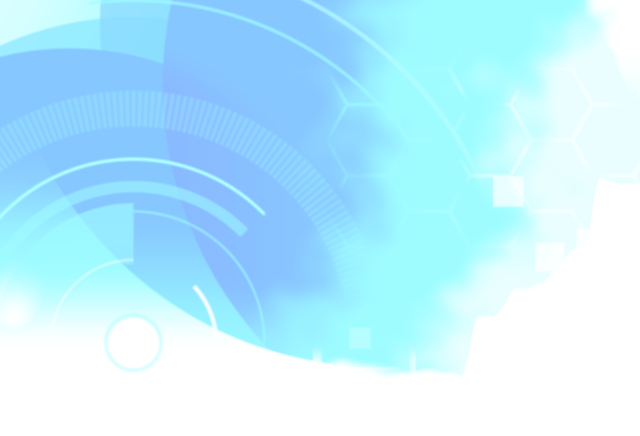
Write a Shadertoy shader that draws this background.

```glsl
// Pale cyan and blue technical backdrop: gauge rings, overlapping discs, hexagons and white haze.
const vec3 WHITE = vec3(1.0);
const vec3 CYAN  = vec3(0.62, 0.99, 1.0);
const vec3 SKY   = vec3(0.54, 0.85, 1.0);
const vec3 BLUE  = vec3(0.53, 0.78, 1.0);
const vec3 VIOLET = vec3(0.54, 0.71, 1.0);
const vec2 HUB = vec2(0.307, 0.214);        // shared centre of the rings
const vec3 DISC = vec3(0.160, 0.218, 0.671);  // x, y, radius
const vec3 SHADE = vec3(1.255, 0.808, 0.881);
const vec3 LENS = vec3(0.872, 1.019, 0.860);
const vec3 VEIL = vec3(1.092, 0.943, 0.862);
const vec2 HEX_ORIGIN = vec2(1.268, 0.760);
const float HEX_SIZE = 0.094;
const float TICKS = 240.0;
const float SOFT = 0.004;
const float TAU = 6.2831853;
// x, y, half side, opacity
const vec4 TILES[4] = vec4[4](
    vec4(1.169, 0.561, 0.035, 0.70), vec4(1.264, 0.410, 0.033, 0.75),
    vec4(1.351, 0.450, 0.025, 0.80), vec4(0.828, 0.224, 0.024, 0.25));

float hash(vec2 p) {
    return fract(sin(dot(p, vec2(127.1, 311.7))) * 43758.5);
}

float corner(vec2 cell, vec2 offset, vec2 f) {
    float a = TAU * hash(cell + offset);
    return dot(vec2(cos(a), sin(a)), f - offset);
}

float gradientNoise(vec2 p) {
    vec2 i = floor(p), f = fract(p);
    vec2 u = f * f * f * (f * (f * 6.0 - 15.0) + 10.0);
    return mix(mix(corner(i, vec2(0, 0), f), corner(i, vec2(1, 0), f), u.x),
               mix(corner(i, vec2(0, 1), f), corner(i, vec2(1, 1), f), u.x), u.y);
}

// 1 below the edge, 0 above it
float below(float edge, float width, float v) {
    return 1.0 - smoothstep(edge - width, edge + width, v);
}

float disc(vec2 p, vec3 c, float width) {
    return below(c.z, width, length(p - c.xy));
}

float arc(vec2 polar, float radius, float halfWidth, float from, float to) {
    float ends = smoothstep(from - 0.015, from + 0.015, polar.y) * below(to, 0.015, polar.y);
    return below(halfWidth, SOFT, abs(polar.x - radius)) * ends;
}

// Distance inward from the edge of the nearest flat-topped hexagon
float hexEdge(vec2 p) {
    vec2 pitch = HEX_SIZE * vec2(3.0, 1.7320508);
    vec2 a = mod(p - HEX_ORIGIN + 0.5 * pitch, pitch) - 0.5 * pitch;
    vec2 b = mod(p - HEX_ORIGIN, pitch) - 0.5 * pitch;
    vec2 q = abs(dot(a, a) < dot(b, b) ? a : b);
    return 0.8660254 * HEX_SIZE - max(q.y, dot(q, vec2(0.8660254, 0.5)));
}

vec3 backdrop(vec2 p, float r, float mottling) {
    float lens = disc(p, LENS, SOFT), shade = disc(p, SHADE, SOFT);
    vec3 col = mix(CYAN, WHITE, 0.6 * below(0.25, 0.25, p.x + 0.5 * (1.0 - p.y)));
    col = mix(col, SKY + vec3(0.03, 0.07, 0.0), 0.85 * below(0.747, SOFT, r));
    col = mix(col, SKY, 0.75 * disc(p, VEIL, SOFT) * smoothstep(0.5, 0.8, p.y));
    col = mix(col, BLUE, disc(p, DISC, SOFT) * smoothstep(0.40, 0.68, p.y + 0.15 * lens));
    col = mix(col, mix(BLUE, VIOLET, 0.75 * disc(p, DISC, 0.06) * below(0.58, 0.22, p.x)), shade);
    // Blue melts into cyan on the right and towards the bottom
    float drift = 0.24 * below(0.32, 0.28, p.y) + 0.1 * mottling;
    col = mix(col, CYAN, smoothstep(0.70, 0.98, p.x + drift));
    col = mix(col, CYAN, 0.75 * below(0.25, 0.12, p.y));
    float lower = (1.0 - lens) * below(0.46, 0.12, p.y) * below(0.9, 0.1, p.x);
    return mix(col, CYAN, lower);
}

float haze(vec2 p, float mottling) {
    float start = mix(0.92, 1.10, smoothstep(0.2, 0.5, p.y)) + 0.22 * smoothstep(0.8, 1.0, p.y);
    float pale = 0.78 * smoothstep(start - 0.04, start + 0.20, p.x + 0.12 * mottling);
    float corners = smoothstep(1.33, 1.43, p.x + 0.1 * (p.y - 0.9) + 0.1 * mottling);
    // Stepped bank of white rising to the right
    float bank = 0.155 + 0.125 * smoothstep(1.06, 1.10, p.x) + 0.08 * smoothstep(1.13, 1.19, p.x)
        + 0.085 * smoothstep(1.24, 1.33, p.x) + 0.15 * smoothstep(1.345, 1.38, p.x);
    float low = below(bank, 0.018, p.y + 0.03 * mottling);
    float outside = 1.0 - disc(p, LENS, SOFT);
    float left = outside * below(0.30, 0.11, p.y) * below(0.9, 0.1, p.x);
    float glow = below(0.07, 0.07, length(p - vec2(0.03, 0.28)));
    return max(max(max(pale, corners * smoothstep(0.5, 0.9, p.y)), low), max(left, glow));
}

void mainImage(out vec4 fragColor, in vec2 fragCoord) {
    vec2 p = fragCoord / iResolution.y;
    p.x *= 1.4713 * iResolution.y / iResolution.x;
    vec2 d = p - HUB;
    vec2 polar = vec2(length(d), atan(d.y, d.x));
    float mottling = gradientNoise(p * 7.0) + 0.5 * gradientNoise(p * 15.0);
    vec3 col = backdrop(p, polar.x, mottling);
    col = mix(col, WHITE, haze(p, mottling));

    // Tick band and filled quadrant
    float tick = 0.5 + 0.5 * cos(polar.y * TICKS);
    float band = below(0.041, SOFT, abs(polar.x - 0.537)) * smoothstep(0.1, 0.3, polar.y);
    col = mix(col, CYAN, band * (0.10 + 0.22 * tick));
    col = mix(col, CYAN, 0.65 * arc(polar, 0.25, 0.07, 1.571, 2.95) * smoothstep(0.25, 0.48, p.y));

    // Gauge arcs, then the two wide outer rings
    col = mix(col, CYAN + vec3(0.06, 0.01, 0.0), arc(polar, 0.421, 0.004, 0.773, 2.5));
    col = mix(col, CYAN, 0.55 * arc(polar, 0.358, 0.013, 0.78, 2.75));
    col = mix(col, CYAN, 0.6 * arc(polar, 0.301, 0.003, 0.0, 1.571));
    col = mix(col, WHITE, 0.45 * arc(polar, 0.190, 0.003, 1.571, 3.1));
    col = mix(col, WHITE, 0.9 * arc(polar, 0.190, 0.005, 0.05, 0.75));
    col = mix(col, CYAN, 0.7 * arc(polar, 0.785, 0.004, 0.5, 1.7));
    col = mix(col, mix(CYAN, WHITE, 0.25), 0.7 * arc(polar, 0.880, 0.005, 0.43, 1.2));

    // Hexagons, tiles and streaks at the foot of the haze
    float hexMask = smoothstep(0.74, 0.80, p.x) * smoothstep(0.40, 0.48, p.y)
        * below(0.89 - 0.04 * p.x, 0.05, p.y) * smoothstep(-0.4, 0.3, mottling);
    col = mix(col, mix(CYAN, WHITE, smoothstep(0.9, 1.2, p.x)), 0.6 * hexMask * below(0.004, SOFT, hexEdge(p)));
    for (int i = 0; i < 4; i++) {
        vec2 q = abs(p - TILES[i].xy);
        col = mix(col, WHITE, TILES[i].w * below(TILES[i].z, SOFT, max(q.x, q.y)));
    }
    float column = smoothstep(0.15, 0.4, gradientNoise(vec2(p.x * 38.0, 3.5)));
    col = mix(col, WHITE, 0.7 * column * below(0.19, 0.02, p.y));

    // Hub with a faint rim
    col = mix(col, CYAN, 0.35 * below(0.005, SOFT, abs(polar.x - 0.063)));
    col = mix(col, WHITE, below(0.057, SOFT, polar.x));
    fragColor = vec4(col, 1.0);
}
```
